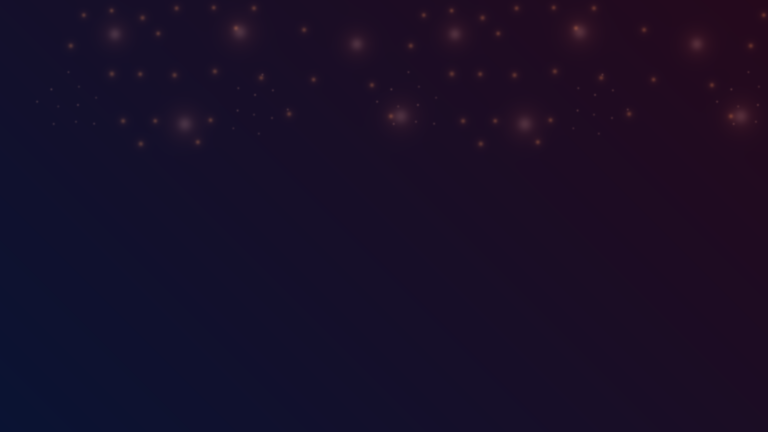
Give the GLSL for this background, as a WebGL 1 fragment shader.

```glsl
precision highp float;

uniform vec2 u_resolution;

// Lengths are fractions of the canvas height, measured from the top left.
const float TILE_WIDTH = 0.787;
const int MAX_DOTS = 7;
const int CLUSTER_DOTS = 10;
const float GOLDEN_ANGLE = 2.39996;

const vec3 NAVY = vec3(0.040, 0.075, 0.200);
const vec3 MAROON = vec3(0.145, 0.035, 0.110);
const vec3 PALE_CORE = vec3(0.120, 0.100, 0.085);
const vec3 RED_HALO = vec3(0.075, 0.034, 0.018);
const vec3 AMBER = vec3(0.190, 0.120, 0.045);
const vec3 AMBER_HALO = vec3(0.050, 0.024, 0.008);
const vec3 DUST = vec3(0.150, 0.110, 0.075);

float hash(vec2 p) {
  vec3 q = fract(vec3(p.xyx) * 0.1031);
  q += dot(q, q.yzx + 33.33);
  return fract((q.x + q.y) * q.z);
}

// Squared distance to a dot repeated rightwards from its first place
float tiledDistance2(vec2 p, vec2 center) {
  vec2 d = p - center;
  d.x -= TILE_WIDTH * max(0.0, floor(d.x / TILE_WIDTH + 0.5));
  return dot(d, d);
}

float softDot(float distance2, float radius) {
  return exp(-distance2 / (radius * radius));
}

// Bright core with a wider, weaker halo; returns (core, halo)
vec2 glow(float distance2, float radius) {
  return vec2(softDot(distance2, radius), softDot(distance2, radius * 2.6));
}

// Lights along a bent line, with vertical scatter between its ends
vec2 lightRow(vec2 p, vec2 start, vec2 end, vec2 bend,
              float count, float scatter, float radius) {
  vec2 light = vec2(0.0);
  for (int i = 0; i < MAX_DOTS; i++) {
    float k = float(i);
    if (k >= count) break;
    float t = k / (count - 1.0);
    float arch = t * (1.0 - t);
    vec2 center = mix(start, end, t) + bend * arch;
    center.y += scatter * 4.0 * arch * (hash(start * 91.0 + k * 7.3) - 0.5);
    float size = radius * mix(0.9, 1.1, hash(end * 57.0 + k * 3.7));
    light += glow(tiledDistance2(p, center), size);
  }
  return light;
}

// Fine specks spread in a loose spiral
float dustCluster(vec2 p, vec2 center, float spread, float phase) {
  float light = 0.0;
  for (int i = 0; i < CLUSTER_DOTS; i++) {
    float k = float(i);
    float angle = k * GOLDEN_ANGLE + phase;
    float reach = spread * sqrt((k + 0.5) / float(CLUSTER_DOTS));
    vec2 speck = center + reach * vec2(cos(angle), sin(angle));
    float strength = mix(0.6, 1.0, hash(vec2(k, phase) * 13.7));
    light += strength * softDot(tiledDistance2(p, speck), 0.0028);
  }
  return light;
}

void main() {
  vec2 p = gl_FragCoord.xy / u_resolution.y;
  float aspect = u_resolution.x / u_resolution.y;

  // Diagonal background
  vec3 color = mix(NAVY, MAROON, (p.x + p.y) / (aspect + 1.0));
  p.y = 1.0 - p.y;

  // Large lights
  vec2 large = lightRow(p, vec2(0.266, 0.079), vec2(0.826, 0.102),
                        vec2(0.037, -0.065), 3.0, 0.0, 0.0145);
  large += lightRow(p, vec2(0.428, 0.287), vec2(0.928, 0.269),
                    vec2(0.0), 2.0, 0.0, 0.0145);

  // Small lights
  vec2 small = lightRow(p, vec2(0.194, 0.035), vec2(0.588, 0.019),
                        vec2(-0.09, 0.0), 6.0, 0.036, 0.0052);
  small += lightRow(p, vec2(0.164, 0.106), vec2(0.704, 0.069),
                    vec2(0.10, -0.06), 4.0, 0.01, 0.0052);
  small += lightRow(p, vec2(0.259, 0.171), vec2(0.861, 0.197),
                    vec2(-0.25, -0.03), 7.0, 0.04, 0.0052);
  small += lightRow(p, vec2(0.285, 0.280), vec2(0.905, 0.269),
                    vec2(-0.43, -0.04), 5.0, 0.03, 0.0052);
  small += lightRow(p, vec2(0.326, 0.333), vec2(0.458, 0.329),
                    vec2(0.0), 2.0, 0.0, 0.0052);

  // Dust
  float dust = dustCluster(p, vec2(0.164, 0.236), 0.080, 0.4);
  dust += dustCluster(p, vec2(0.597, 0.250), 0.080, 2.1);

  color += PALE_CORE * large.x + RED_HALO * large.y;
  color += AMBER * small.x + AMBER_HALO * small.y + DUST * dust;
  gl_FragColor = vec4(color, 1.0);
}
```
